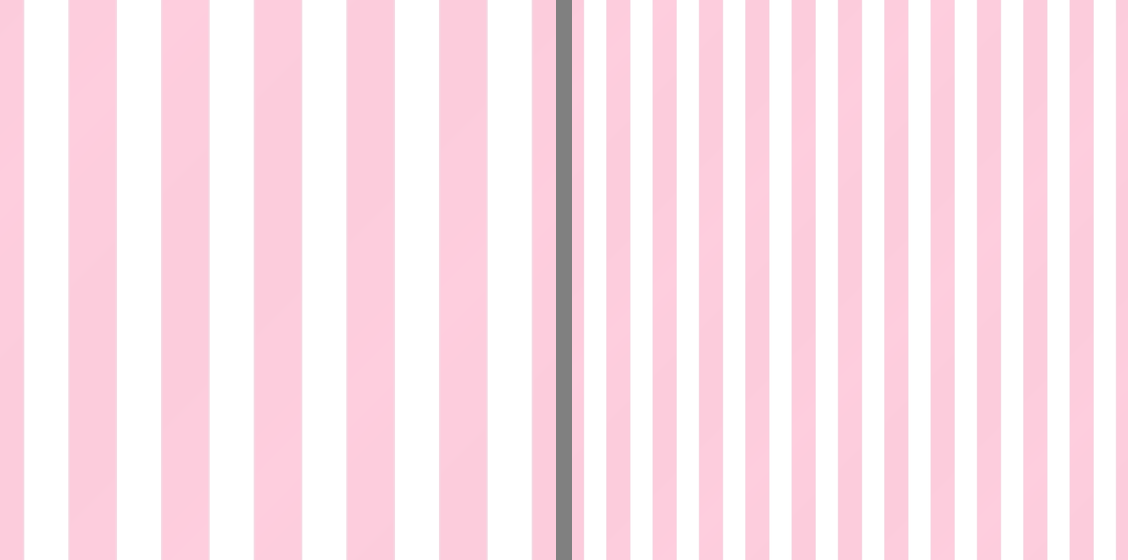
Left, the tile; right, the same tile 2 across and 2 down.
This pattern is drawn by a WebGL 1 fragment shader. Its source:

```glsl
precision mediump float;
// Six upright pink stripes on white, centred on whole repeats so the sides join.
// Each stripe is a folded distance with soft edges and a thin, duller rim.
// A very faint wrapping shade varies the tone diagonally across the tile.

uniform vec2 u_resolution;

const float TAU = 6.2831853;
const float REPEATS = 6.0;
const float STRIPE_SHARE = 0.525;   // stripe width as a share of one repeat
const float RIM_WIDTH = 0.0028;     // in canvas widths
const float EDGE_SOFTNESS = 0.0012; // in canvas widths

const vec3 WHITE = vec3(1.0);
const vec3 PINK = vec3(0.995, 0.806, 0.869);
const vec3 RIM = vec3(0.965, 0.845, 0.89);

// Signed distance to the nearest stripe edge in canvas widths, negative inside.
float stripeDistance(float x, float repeats, float share) {
  float fromCentre = abs(fract(x * repeats + 0.5) - 0.5);
  return (fromCentre - 0.5 * share) / repeats;
}

// Coverage of the region where the distance is below zero.
float coverage(float d, float softness) {
  return 1.0 - smoothstep(-softness, softness, d);
}

// Smooth diagonal tone from 0 to 1 that wraps on both axes.
float wrappedShade(vec2 uv) {
  return 0.5 + 0.5 * cos(TAU * (uv.x - uv.y - 0.85));
}

void main() {
  vec2 uv = gl_FragCoord.xy / u_resolution;
  float softness = max(EDGE_SOFTNESS, 0.6 / u_resolution.x);

  // Stripe body with its rim, laid over white.
  float d = stripeDistance(uv.x, REPEATS, STRIPE_SHARE);
  vec3 stripe = mix(RIM, PINK, coverage(d + RIM_WIDTH, softness));
  float inside = coverage(d, softness);
  vec3 colour = mix(WHITE, stripe, inside);

  // The shade tints the stripes only, leaving the ground clean.
  colour *= 1.0 - 0.008 * wrappedShade(uv) * inside;
  gl_FragColor = vec4(colour, 1.0);
}
```
